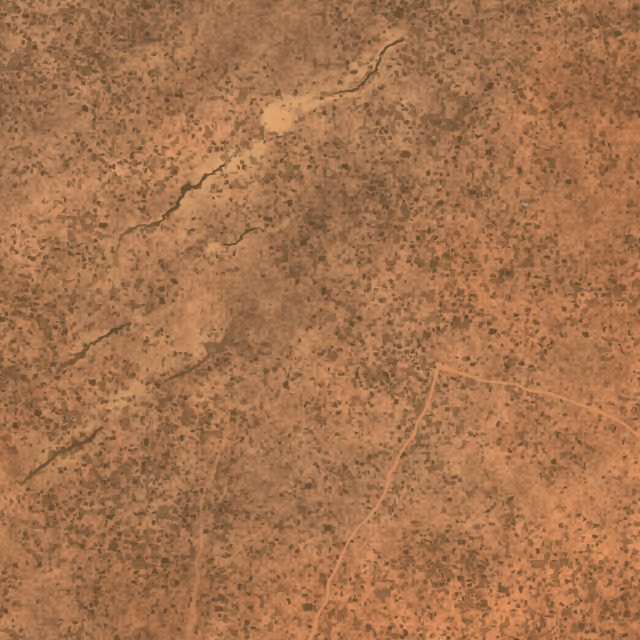
Reproduce this texture procedurally as a WebGL 2 fragment shader.

```glsl
#version 300 es
precision highp float;

uniform vec2 u_resolution;
out vec4 fragColor;

#define SOIL_LEVEL 0.715
#define BROAD_CONTRAST 0.25
#define STREAK_CONTRAST 0.20
#define MOTTLE_CONTRAST 0.20
#define GRAIN_CONTRAST 0.15
#define SHRUB_DENSITY 0.40
#define SHRUB_SOFTNESS 0.0018
#define TRACK_WIDTH 0.0024
#define SHRUB_COLOR vec3(0.325, 0.255, 0.160)
#define SEDIMENT_COLOR vec3(0.90, 0.67, 0.45)
#define TRACK_COLOR vec3(0.85, 0.57, 0.37)
#define ROCK_COLOR vec3(0.66, 0.61, 0.54)

// Integer hash giving four values in 0..1
vec4 hash4(vec2 cell, int seed) {
    uvec4 v = uvec4(ivec4(ivec2(cell), seed, seed * 7 + 3));
    v = v * 1664525u + 1013904223u;
    v += v.yzxy * v.wxyz;
    v ^= v >> 16u;
    v += v.yzxy * v.wxyz;
    return vec4(v >> 8u) / 16777216.0;
}

float noise(vec2 p, int seed) {
    vec2 i = floor(p), f = fract(p);
    f = f * f * (3.0 - 2.0 * f);
    float low = mix(hash4(i, seed).x, hash4(i + vec2(1, 0), seed).x, f.x);
    float high = mix(hash4(i + vec2(0, 1), seed).x, hash4(i + 1.0, seed).x, f.x);
    return mix(low, high, f.y);
}

float fbm(vec2 p, int seed) {
    float sum = 0.0, weight = 0.53;
    for (int i = 0; i < 4; i++) {
        sum += weight * noise(p, seed + i);
        p = mat2(1.6, 1.2, -1.2, 1.6) * p + 3.7;
        weight *= 0.5;
    }
    return sum;
}

float segmentDistance(vec2 p, vec2 a, vec2 b) {
    vec2 ab = b - a;
    return length(p - a - ab * clamp(dot(p - a, ab) / dot(ab, ab), 0.0, 1.0));
}

// Coverage of small rounded clumps scattered on a jittered grid
float clumps(vec2 p, float scale, float radius, float density, int seed) {
    float soft = max(SHRUB_SOFTNESS, 0.7 / u_resolution.y);
    float cover = 0.0;
    for (int y = -1; y <= 1; y++) {
        for (int x = -1; x <= 1; x++) {
            vec2 cell = floor(p * scale) + vec2(x, y);
            vec4 h = hash4(cell, seed);
            vec2 center = (cell + 0.5 + (h.xy - 0.5) * 0.95) / scale;
            float stretch = mix(0.65, 1.5, fract(h.z * 13.0));
            vec2 halfSize = radius * mix(0.5, 1.3, h.z) * vec2(stretch, 1.0 / stretch);
            vec2 q = abs(p - center) - halfSize * 0.6;
            float d = length(max(q, 0.0)) + min(max(q.x, q.y), 0.0) - 0.4 * radius;
            float strength = mix(0.35, 1.0, fract(h.z * 7.0));
            float present = smoothstep(0.0, 0.06, density - h.w);
            cover = max(cover, present * strength * (1.0 - smoothstep(-soft, soft, d)));
        }
    }
    return cover;
}

void main() {
    vec2 p = gl_FragCoord.xy / u_resolution.y;
    vec2 wobble = vec2(fbm(p * 9.0, 11), fbm(p * 9.0, 21)) - 0.5;
    vec2 ragged = vec2(noise(p * 190.0, 13), noise(p * 190.0, 23)) - 0.5;

    // Coordinates across and along the diagonal drainage
    vec2 bent = p + 0.11 * wobble + 0.006 * ragged;
    float across = dot(bent, vec2(-0.58, 0.81));
    float along = dot(bent, vec2(0.81, 0.58));
    float upland = smoothstep(0.0, 0.3, across);

    // Soil: broad drift, diagonal streaks, mottling and fine grain
    float level = SOIL_LEVEL + BROAD_CONTRAST * (fbm(p * 4.0, 31) - 0.5);
    level += STREAK_CONTRAST * mix(0.4, 1.0, upland) * (fbm(vec2(along * 5.0, across * 17.0), 36) - 0.5);
    level += MOTTLE_CONTRAST * (fbm(p * 38.0, 41) - 0.5);
    level += GRAIN_CONTRAST * (noise(p * 240.0, 51) - 0.5);
    float warmth = smoothstep(0.2, 0.9, fbm(p * 3.5, 61) + 0.3 * (p.x - p.y));
    vec3 color = level * mix(vec3(0.975, 0.695, 0.485), vec3(1.035, 0.675, 0.435), warmth);

    // Creeks: patchy pale sediment around broken dark channels
    float patches = smoothstep(0.40, 0.66, fbm(vec2(along * 22.0, across * 38.0), 71));
    float sediment = 0.0, channel = 0.0;
    for (int i = 0; i < 3; i++) {
        float n = float(i);
        float d = across - 0.19 - 0.105 * n;
        float reach = (along - 0.32 - 0.25 * n) / 0.34;
        float fade = exp(-reach * reach) * mix(0.6, 1.0, n * 0.5);
        float band = 0.016 + 0.03 * noise(vec2(along * 6.0, n), 76);
        sediment = max(sediment, fade * patches * exp(-d * d / (band * band)));
        float gaps = smoothstep(0.3, 0.5, noise(vec2(along * 12.0, n * 5.0), 81));
        float line = 1.0 - smoothstep(0.0015, 0.0055, abs(d + 0.006));
        channel = max(channel, line * gaps * smoothstep(0.1, 0.7, fade));
    }
    color = mix(color, SEDIMENT_COLOR, 0.85 * sediment);

    // Shrubs in three sizes plus low scrub, thinner on sediment
    float density = SHRUB_DENSITY + 1.0 * (fbm(p * 4.5, 91) - 0.5);
    density += 1.1 * (fbm(p * 20.0, 101) - 0.5) + 0.12 * (p.x - 0.5);
    density *= 1.0 - 0.65 * sediment;
    vec2 uneven = p + 0.0045 * ragged;
    float shrubs = clumps(uneven, 125.0, 0.0026, density, 111);
    shrubs = max(shrubs, clumps(uneven, 66.0, 0.0039, 0.6 * density, 121));
    shrubs = max(shrubs, clumps(uneven, 23.0, 0.0062, 0.22 * density, 131));
    float scrub = smoothstep(0.62, 0.85, noise(uneven * 130.0, 136) + 0.4 * (density - 0.4));
    shrubs = max(shrubs, 0.5 * scrub);

    // Tracks: one bent pair of worn lines and a fainter one
    vec2 drift = p + 0.05 * wobble;
    vec2 corner = vec2(0.69, 0.43);
    float track = min(segmentDistance(drift, corner, vec2(1.05, 0.32)),
                      segmentDistance(drift, corner, vec2(0.46, -0.02)));
    float faint = segmentDistance(drift, vec2(0.28, -0.02), vec2(0.37, 0.38));
    float worn = 0.85 * (1.0 - smoothstep(0.4, 1.6, track / TRACK_WIDTH));
    worn = max(worn, 0.45 * (1.0 - smoothstep(0.4, 1.7, faint / TRACK_WIDTH)));

    // Blend the cover, then sparse pale rock flecks
    color = mix(color, SHRUB_COLOR, 0.82 * max(shrubs, channel));
    color = mix(color, TRACK_COLOR, worn);
    float rocks = clumps(p, 50.0, 0.0025, 0.12 * smoothstep(0.5, 0.7, fbm(p * 8.0, 141)), 151);
    color = mix(color, ROCK_COLOR, 0.8 * rocks);
    fragColor = vec4(color, 1.0);
}
```
